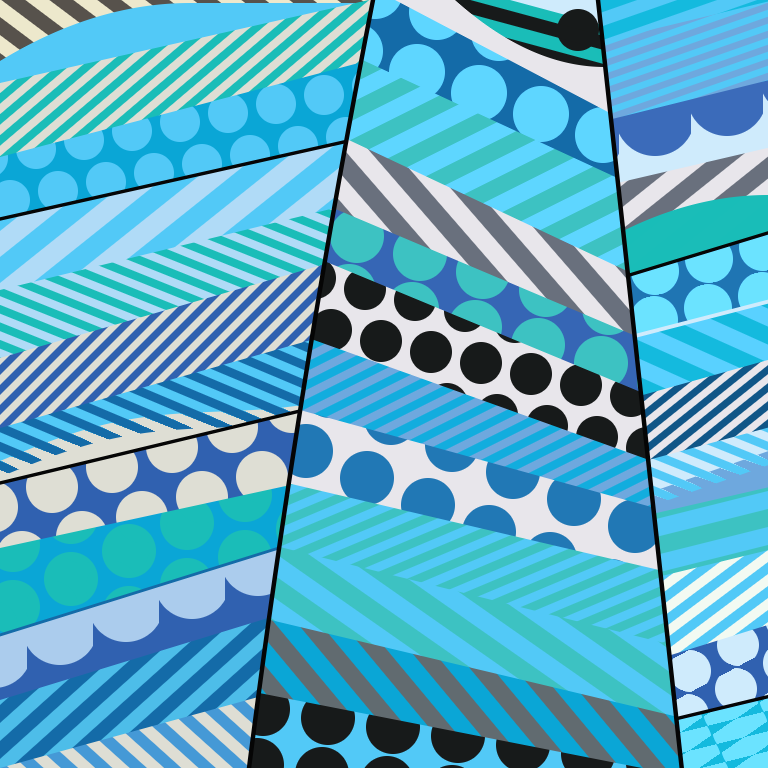
Reproduce this pattern procedurally as a WebGL 2 fragment shader.

```glsl
#version 300 es
precision highp float;
// Three leaning panels of stacked bands in blue and teal: stripes, dots, scallops and hills.
uniform vec2 u_resolution;
out vec4 fragColor;

const vec3 ink = vec3(.09, .10, .10), gray = vec3(.38, .42, .44), slate = vec3(.41, .44, .49);
const vec3 cream = vec3(.87, .87, .83), white = vec3(.91, .90, .92), pale = vec3(.69, .86, .97);
const vec3 ice = vec3(.81, .92, .99), sky = vec3(.32, .79, .97), cyan = vec3(.08, .73, .87);
const vec3 azure = vec3(.04, .65, .84), teal = vec3(.10, .74, .72), mint = vec3(.24, .76, .76);
const vec3 royal = vec3(.19, .38, .69), deep = vec3(.08, .42, .66), haze = vec3(.43, .66, .87);

vec2 p;     // position, canvas is 768 units wide, y runs down from the top
float unit; // size of one output pixel

float fill(float d) { return clamp(.5 - d / unit, 0., 1.); }
float under(float edge) { return fill(edge - p.y); }
float line(float d, float width) { return fill(abs(d) - .5 * width); }

float bars(float slope, float pitch, float offset) {
  float d = abs(mod(p.y - slope * p.x - offset, pitch) - .5 * pitch) - .25 * pitch;
  return fill(d / length(vec2(1., slope)));
}

vec3 stripes(float slope, float pitch, float offset, vec3 a, vec3 b) {
  return mix(a, b, bars(slope, pitch, offset));
}

// Discs on a lattice spanned by two steps
float discs(vec2 center, vec2 stepA, vec2 stepB, float radius) {
  mat2 lattice = mat2(stepA, stepB);
  vec2 cell = inverse(lattice) * (p - center);
  return fill(length(lattice * (cell - round(cell))) - radius);
}

vec3 dots(vec2 center, vec2 stepA, vec2 stepB, float radius, vec3 ground, vec3 dot_) {
  return mix(ground, dot_, discs(center, stepA, stepB, radius));
}

vec3 leftPanel() {
  float x = p.x, rise = max(1. - x / 190., 0.);
  vec3 c = stripes(.75, 36., 8., vec3(.93, .91, .80), vec3(.34, .32, .30));
  c = mix(c, sky, under(3. + 58. * rise * rise));
  c = mix(c, stripes(-.85, 21., 4., cream, teal), under(83. - .225 * x));
  c = mix(c, dots(vec2(132, 131), vec2(48, -9), vec2(22, 42), 20., azure, sky), under(157. - .262 * x));
  c = mix(c, stripes(-.8, 52., 10., sky, pale), under(219. - .224 * x));
  c = mix(c, stripes(.4, 17.5, 3., pale, teal), under(290. - .245 * x));
  c = mix(c, stripes(-1., 20., 0., cream, royal), under(358. - .289 * x));
  // Ragged stripes breaking over a low hill
  c = mix(c, stripes(.42, 19., 0., sky, deep), under(428. - .283 * x));
  float hill = 470. - .225 * x - 13. * sin(x / 70.);
  c = mix(c, cream, under(hill - 9. + 16. * bars(.42, 19., 0.)));
  c = mix(c, dots(vec2(52, 487), vec2(60, -20), vec2(30, 50), 26., royal, cream), under(483. - .24 * x));
  c = mix(c, dots(vec2(129, 551), vec2(58, -28), vec2(0, 62), 27., azure, teal), under(548. - .217 * x));
  // Hanging scallops
  vec3 frill = mix(vec3(.67, .80, .93), royal, under(645. - .35 * x));
  frill = mix(frill, vec3(.67, .80, .93), discs(vec2(60, 627), vec2(66, -23), vec2(0, 200), 38.));
  c = mix(c, frill, under(635. - .312 * x));
  c = mix(c, deep, line(p.y - 635. + .312 * x, 3.));
  c = mix(c, stripes(-.9, 36., 12., sky * .94, deep), under(700. - .306 * x));
  c = mix(c, stripes(.9, 31., 8., cream, vec3(.27, .60, .84)), under(768. - .275 * x));
  float seam = min(abs(p.y - 219. + .224 * x), abs(p.y - 483. + .24 * x));
  return mix(c, ink * .2, line(seam, 3.5));
}

vec3 middlePanel() {
  float x = p.x - 300., bend = (605. - p.x) / 150.;
  vec3 c = stripes(.27, 28., 6., teal, ink);
  c = mix(c, ice, fill(p.y - .27 * (p.x - 510.)));
  c = mix(c, ink, fill(distance(p, vec2(578, 30)) - 21.));
  c = mix(c, white, under(67. - 67. * bend * abs(bend)));
  c = mix(c, dots(vec2(417, 72), vec2(62, 21), vec2(20, -60), 28., deep, sky + .05), under(.526 * x - 50.));
  c = mix(c, stripes(-.5, 37., 10., sky + .05, mint), under(31. + .463 * x));
  c = mix(c, stripes(1.15, 56., 20., white, slate), under(117. + .471 * x));
  c = mix(c, dots(vec2(357, 236), vec2(63, 18), vec2(-8, 55), 27., royal + .02, mint), under(194. + .423 * x));
  c = mix(c, dots(vec2(381, 341), vec2(50, 11), vec2(-16, -52), 21., white, ink), under(251. + .414 * x));
  c = mix(c, stripes(-.5, 18.5, 2., azure + .03, haze), under(335. + .358 * x));
  c = mix(c, dots(vec2(367, 478), vec2(61, 27), vec2(24, -60), 27., white, deep + .05), under(410. + .276 * x));
  c = mix(c, stripes(-.42, 19., 4., sky, mint), under(486. + .234 * x));
  c = mix(c, stripes(.7, 45., 12., sky, mint), under(552. + .25 * x));
  c = mix(c, stripes(1.2, 54., 10., azure, gray), under(627. + .238 * x));
  return mix(c, dots(vec2(328, 718), vec2(65, 9), vec2(-6, 56), 27., sky, ink), under(701. + .196 * x));
}

vec3 rightPanel() {
  float x = p.x - 600., far = (768. - p.x) / 141.;
  vec3 c = stripes(-.35, 28., 6., sky, cyan);
  c = mix(c, stripes(-.35, 14., 2., sky, haze), under(42. - .241 * x));
  // Hanging scallops over ice
  vec3 frill = mix(royal + .04, ice, under(135. - .278 * x));
  frill = mix(frill, royal + .04, discs(vec2(655, 116), vec2(72, -20), vec2(0, 200), 40.));
  c = mix(c, frill, under(122. - .248 * x));
  c = mix(c, stripes(-.8, 44., 12., white, slate), under(187. - .233 * x));
  c = mix(c, teal, under(195. + 34. * far * far));
  c = mix(c, dots(vec2(709, 259), vec2(54, -12), vec2(-1, 49), 24., deep + .04, sky + .1), under(284. - .304 * x));
  c = mix(c, stripes(.45, 36., 8., sky + .03, cyan), under(345. - .258 * x));
  c = mix(c, ice, line(p.y - 345. + .258 * x, 4.));
  c = mix(c, stripes(-.8, 18., 3., white, deep * .8), under(407. - .28 * x));
  // Ragged stripes
  c = mix(c, stripes(.4, 18., 4., ice, sky), under(473. - .27 * x));
  c = mix(c, haze, under(510. - .35 * x + 14. * bars(.4, 18., 4.)));
  c = mix(c, stripes(-.25, 36., 8., sky, mint), under(526. - .23 * x));
  c = mix(c, stripes(-.75, 24., 4., vec3(.95, .98, .95), sky), under(591. - .243 * x));
  c = mix(c, dots(vec2(690, 671), vec2(48, -26), vec2(46, 18), 21., royal, ice), under(677. - .31 * x));
  c = mix(c, dots(vec2(740, 728), vec2(56, -14), vec2(-47, 32), 28., cyan, sky + .1), under(737. - .24 * x));
  float seam = min(abs(p.y - 284. + .304 * x), abs(p.y - 737. + .24 * x));
  return mix(c, ink * .2, line(seam, 3.5));
}

void main() {
  vec2 uv = gl_FragCoord.xy / u_resolution;
  p = 768. * vec2(uv.x, 1. - uv.y);
  unit = 768. / u_resolution.y;
  // Panel borders
  float first = p.x - 373. + .196 * p.y - 4.5e-5 * p.y * p.y;
  float second = p.x - 598. - .109 * p.y;
  vec3 c = mix(leftPanel(), middlePanel(), fill(-first));
  c = mix(c, rightPanel(), fill(-second));
  c = mix(c, ink * .2, line(min(abs(first), abs(second)), 4.5));
  fragColor = vec4(c, 1.);
}
```
